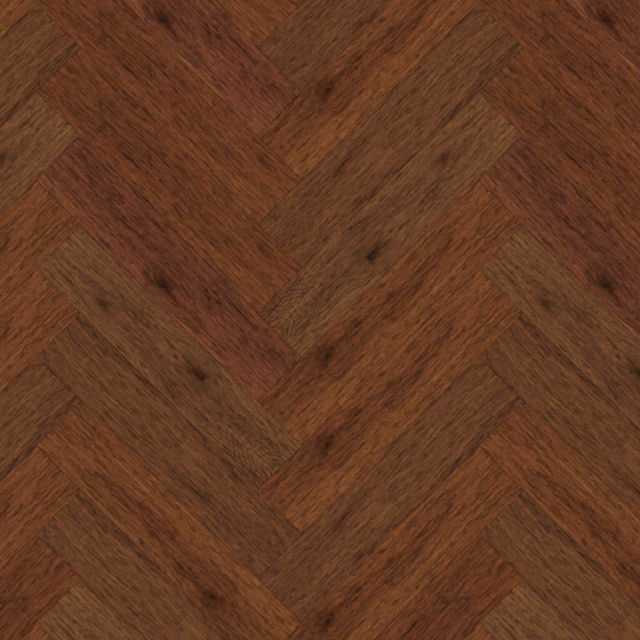
A Shadertoy shader for this texture:

```glsl
// Herringbone parquet of dark brown boards, five times as long as wide, laid at 45 degrees.
// Cells of a rotated grid are grouped into boards; each board takes one of five wood kinds
// whose grain, knots and arched figure are built from stretched value noise.

const float BOARD_LENGTH = 5.0;

// Wood kinds by row: 0 figured, 1 warm, 2 rosy, 3 dark, 4 reddish
const int FALLING_KINDS[10] = int[10](4, 2, 4, 4, 2, 0, 3, 1, 3, 0);
const int RISING_KINDS[10] = int[10](3, 1, 3, 0, 1, 1, 3, 1, 4, 1);

float hash(vec2 p) {
    vec3 h = fract(vec3(p.xyx) * 0.1031);
    h += dot(h, h.yzx + 33.33);
    return fract((h.x + h.y) * h.z);
}

float noise(vec2 p) {
    vec2 i = floor(p), f = fract(p);
    f = f * f * (3.0 - 2.0 * f);
    return mix(mix(hash(i), hash(i + vec2(1, 0)), f.x),
               mix(hash(i + vec2(0, 1)), hash(i + vec2(1, 1)), f.x), f.y);
}

float fbm(vec2 p) {
    return 0.55 * noise(p) + 0.3 * noise(p * 2.1 + 7.3) + 0.15 * noise(p * 4.3 + 3.1);
}

vec3 baseColour(int kind) {
    if (kind == 0) return vec3(0.390, 0.242, 0.153);
    if (kind == 1) return vec3(0.422, 0.243, 0.138);
    if (kind == 2) return vec3(0.408, 0.228, 0.150);
    if (kind == 3) return vec3(0.370, 0.222, 0.138);
    return vec3(0.392, 0.219, 0.128);
}

// Bends the grain round a knot; returns its darkness
float knot(inout vec2 grain, vec2 q, vec2 centre, float size) {
    vec2 d = (q - centre) * vec2(0.7, 1.1) / size;
    d += 0.6 * (vec2(fbm(q * 9.0), fbm(q * 9.0 + 40.0)) - 0.5);
    float r2 = dot(d, d);
    grain.y -= (q.y - centre.y) * 0.6 * exp(-r2 * 0.2);
    float flecks = 0.55 + 0.9 * noise(q * vec2(16.0, 26.0));
    return (0.55 * exp(-r2 * 2.6) + 0.22 * exp(-r2 * 0.5)) * flecks;
}

// q.x runs along the board (0 to 5), q.y across it (0 to 1)
vec3 wood(vec2 q, int kind, float boardSeed) {
    vec2 grain = q;
    float dark = 0.0;
    if (kind == 0) {
        dark += knot(grain, q, vec2(1.96, 0.63), 0.17);
        dark += 0.7 * knot(grain, q, vec2(3.83, 0.35), 0.12);
    }
    if (kind == 1) dark += knot(grain, q, vec2(1.33, 0.24), 0.16);
    if (kind == 2) dark += knot(grain, q, vec2(2.40, 0.27), 0.16);

    // Slow waviness, then long streaks, thin fibres and short pores
    grain.y += 0.10 * (noise(grain * vec2(0.7, 1.0) + float(kind) * 11.0) - 0.5);
    vec2 g = grain + vec2(float(kind) * 17.0, float(kind) * 5.0);
    float broad = fbm(g * vec2(0.35, 2.6));
    float streak = fbm(g * vec2(0.5, 13.0) + 20.0);
    float fibre = noise(g * vec2(3.0, 42.0)) + noise(g * vec2(17.0, 50.0) + 33.0) - 1.0;
    float speck = noise(q * 47.0 + boardSeed * 3.0) - 0.5;
    float pores = smoothstep(0.64, 0.76, noise(g * vec2(7.0, 38.0) + 60.0));
    float veins = smoothstep(0.60, 0.72, fbm(g * vec2(0.7, 11.0) + 90.0));

    float shade = 1.05 + 0.32 * (broad - 0.5) + 0.16 * (streak - 0.5);
    shade += 0.25 * fibre + 0.13 * speck - 0.17 * pores - 0.08 * veins;

    // Arched growth rings near one end of the figured boards
    if (kind == 0) {
        float arch = q.x + 4.0 * (q.y - 0.4) * (q.y - 0.4) + 0.16 * noise(q * vec2(5.0, 9.0));
        float lines = smoothstep(0.4, 0.9, sin(arch * 50.0)) * (0.2 + 0.8 * noise(q * 20.0));
        float area = (1.0 - smoothstep(0.7, 1.5, q.x)) * (1.0 - smoothstep(0.25, 0.5, abs(q.y - 0.4)));
        shade -= 0.28 * lines * area;
    }
    shade *= 0.98 + 0.04 * hash(vec2(boardSeed, 3.7));

    // Dark grain turns redder, light grain turns yellower
    vec3 colour = baseColour(kind) * shade;
    colour *= 1.0 + vec3(0.0, 0.03, -0.01) * clamp((broad - 0.5) * 4.0, -1.0, 1.0);
    return mix(colour, vec3(0.14, 0.07, 0.045), clamp(dark, 0.0, 0.85));
}

vec3 parquet(vec2 uv, float pixel) {
    // Rotated grid: x falls to the right, y rises to the right
    vec2 p = uv * 14.46 - vec2(0.82, 12.39);
    p = 0.5 * vec2(p.x - p.y, p.x + p.y);
    vec2 cell = floor(p), f = fract(p);
    float total = cell.x + cell.y;
    float k = mod(total, 2.0 * BOARD_LENGTH);
    float column = floor(total / (2.0 * BOARD_LENGTH));

    bool falling = k < BOARD_LENGTH;
    float row = cell.x - BOARD_LENGTH * column - (falling ? k : 0.0);
    vec2 q = falling ? vec2(BOARD_LENGTH - k - f.x, f.y) : vec2(k - BOARD_LENGTH + f.y, f.x);
    int kind = falling ? FALLING_KINDS[int(mod(row + 3.5, 10.0))]
                       : RISING_KINDS[int(mod(row - 1.5, 10.0))];
    vec3 colour = wood(q, kind, row + (falling ? 50.0 : 90.0));

    // Tight joints, barely darker than the wood and broken along their length
    float edge = min(min(q.y, 1.0 - q.y), min(q.x, BOARD_LENGTH - q.x));
    float joint = 1.0 - smoothstep(0.0, 0.006 + pixel, edge);
    return colour * (1.0 - 0.25 * joint * noise(q * 4.0 + row * 7.0));
}

void mainImage(out vec4 fragColor, in vec2 fragCoord) {
    // Four samples per pixel smooth the board edges
    vec3 sum = vec3(0.0);
    for (int i = 0; i < 4; i++) {
        vec2 offset = vec2(i % 2, i / 2) * 0.5 - 0.25;
        sum += parquet((fragCoord + offset) / iResolution.y, 10.2 / iResolution.y);
    }
    fragColor = vec4(sum * 0.25, 1.0);
}
```
